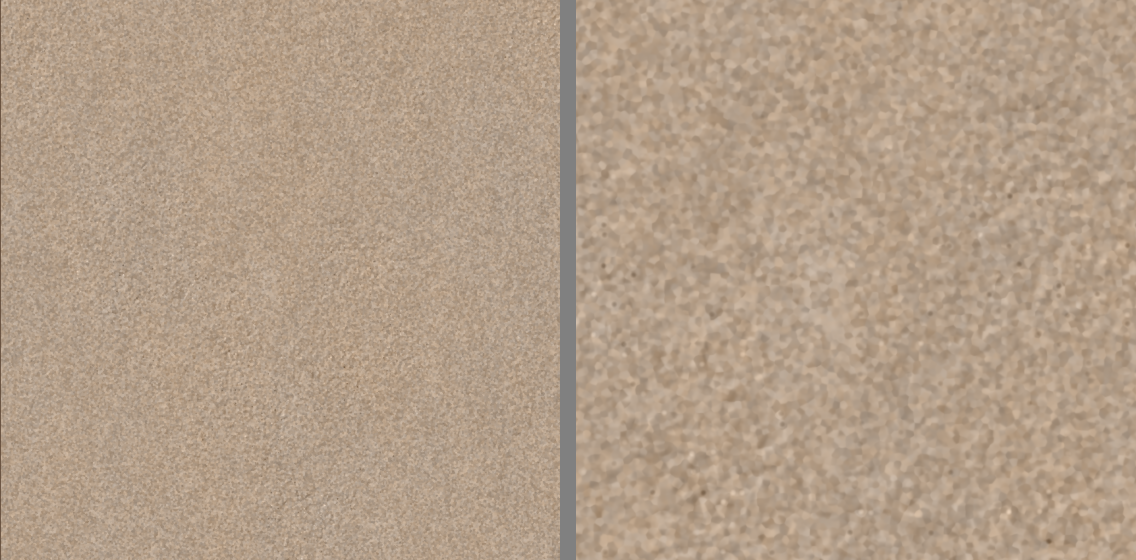
Left: the whole. Right: its middle third, enlarged.
This texture is drawn by a WebGL 2 fragment shader. Its source:

```glsl
#version 300 es
precision highp float;
// Fine sandstone: two sizes of softly blended cellular grains, tinted warm or grey,
// over broad patches and faint upright streaks. Rough patches gain side-lit relief,
// sparse dark pits and pale flecks; a thin dark joint runs along the left side.

#define STONE_COLOR vec3(0.704, 0.622, 0.540)
#define JOINT_COLOR vec3(0.36, 0.27, 0.20)
#define FINE_GRAINS 290.0
#define COARSE_GRAINS 175.0
#define FINE_CONTRAST 0.138
#define COARSE_CONTRAST 0.048
#define RELIEF 0.065
#define GRAIN_TINT 0.036
#define PATCH_TINT 0.027
#define STREAK_CONTRAST 0.022
#define SPECK_SHARE 0.03
#define JOINT_WIDTH 0.0017

uniform vec2 u_resolution;
out vec4 fragColor;

vec4 hash4(vec2 cell) {
    vec4 q = fract(cell.xyxy * vec4(0.1031, 0.1030, 0.0973, 0.1099));
    q += dot(q, q.wzxy + 33.33);
    return fract((q.xxyz + q.yzzw) * q.zywx);
}

// Cellular noise with blended cells: x is tone, y is tint, both about -0.5 to 0.5.
vec2 grains(vec2 p, float sharpness) {
    vec2 base = floor(p);
    vec2 total = vec2(0.0);
    float weightSum = 0.0;
    for (int j = -1; j <= 1; j++) {
        for (int i = -1; i <= 1; i++) {
            vec2 cell = base + vec2(i, j);
            vec4 rnd = hash4(cell + 71.0);
            vec2 offset = cell + rnd.xy - p;
            float weight = exp(-sharpness * dot(offset, offset));
            total += weight * (rnd.zw - 0.5);
            weightSum += weight;
        }
    }
    return total / max(weightSum, 1e-5);
}

// Sparse soft specks: x is dark pits, y is pale flecks.
vec2 specks(vec2 p, float share) {
    vec4 rnd = hash4(floor(p) + 307.0);
    vec2 center = 0.4 + 0.2 * rnd.xy;
    float shape = 1.0 - smoothstep(0.05, 0.4, length(fract(p) - center));
    return shape * vec2(step(rnd.z, share), step(1.0 - share, rnd.z));
}

void main() {
    float side = min(u_resolution.x, u_resolution.y);
    vec2 p = gl_FragCoord.xy / side;
    float pixel = 1.0 / side;

    // Broad patches, slightly taller than wide, and upright streaks
    vec2 broad = grains(p * vec2(6.0, 4.0) + 13.0, 3.0);
    vec2 mottle = grains(p * vec2(24.0, 15.0) + 41.0, 3.0);
    vec2 streak = grains(p * vec2(56.0, 14.0) + 5.0, 3.0);
    float rough = smoothstep(0.0, 0.45, broad.x + 0.7 * mottle.x);

    // Grain layers
    vec2 fine = grains(p * FINE_GRAINS, 5.0);
    vec2 coarsePos = p * COARSE_GRAINS + 19.0;
    vec2 coarse = grains(coarsePos, 5.0);
    float slope = coarse.x - grains(coarsePos + vec2(0.4, -0.4), 5.0).x;

    // Brightness
    float tone = FINE_CONTRAST * fine.x + COARSE_CONTRAST * coarse.x;
    tone += STREAK_CONTRAST * (streak.x + 0.5 * mottle.x);
    tone += RELIEF * slope * (0.3 + rough);
    vec2 speck = specks(p * 170.0, SPECK_SHARE);
    tone += (0.08 * speck.y - 0.11 * speck.x) * (0.5 + 0.7 * rough);

    // Warm to grey tint
    float tint = GRAIN_TINT * (fine.y + coarse.y);
    tint += PATCH_TINT * (broad.y + 0.7 * mottle.y + 0.5 * streak.y);
    vec3 color = STONE_COLOR + tone + tint * vec3(0.45, -0.05, -0.6);

    // Dark joint on the left
    float joint = clamp((JOINT_WIDTH - p.x) / pixel + 0.5, 0.0, 1.0);
    color = mix(color, JOINT_COLOR, joint * 0.85);

    fragColor = vec4(clamp(color, 0.0, 1.0), 1.0);
}
```
